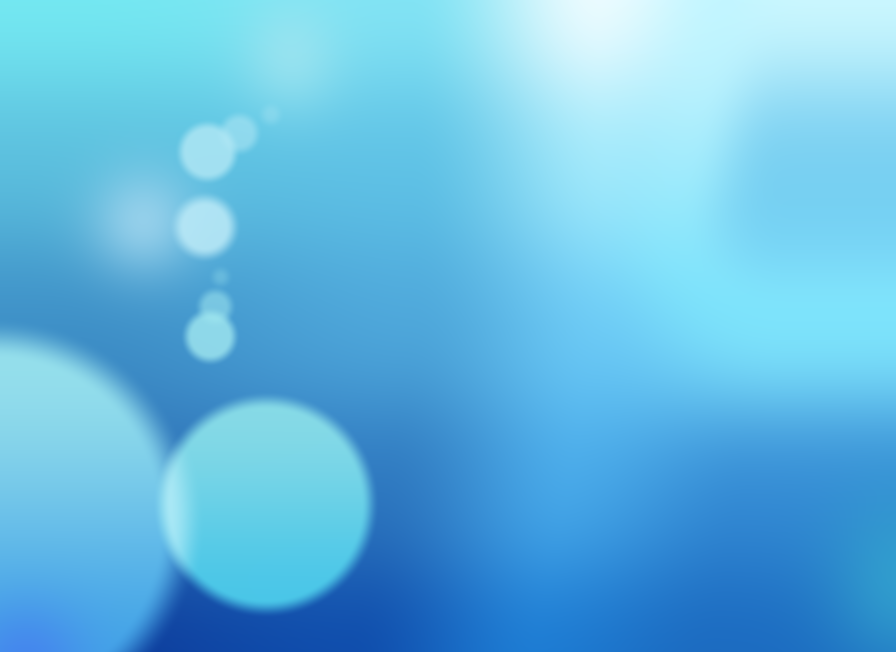
Reproduce this background procedurally as a Shadertoy shader.

```glsl
#define ROW_BLUR 0.16
#define SWOOSH_STRENGTH 0.72
#define SWOOSH_OUTER 0.11
#define SWOOSH_INNER 0.07
#define BEAD_SOFTNESS 0.009
#define DISC_SOFTNESS 0.014
#define LENS_STRENGTH 0.72

// Five colours spaced evenly from top to bottom, blended by soft weights
vec3 ramp(float y, vec3 top, vec3 high, vec3 middle, vec3 low, vec3 bottom) {
    vec3 stops[5] = vec3[5](bottom, low, middle, high, top);
    vec3 sum = vec3(0.0);
    float total = 0.0;
    for (int i = 0; i < 5; i++) {
        float d = (y - float(i) * 0.25) / ROW_BLUR;
        float w = exp(-d * d);
        sum += w * stops[i];
        total += w;
    }
    return sum / total;
}

float disc(vec2 p, vec2 centre, float radius, float softness) {
    return 1.0 - smoothstep(-softness, softness, length(p - centre) - radius);
}

float haze(vec2 p, vec2 centre, vec2 size) {
    vec2 q = (p - centre) / size;
    return exp(-dot(q, q));
}

// Vertical ramps joined from left to right
vec3 backdrop(vec2 p) {
    vec3 left = ramp(p.y, vec3(0.46, 0.92, 0.95), vec3(0.36, 0.75, 0.87),
        vec3(0.24, 0.56, 0.78), vec3(0.18, 0.44, 0.71), vec3(0.04, 0.20, 0.58));
    vec3 centre = ramp(p.y, vec3(0.52, 0.90, 0.96), vec3(0.37, 0.76, 0.90),
        vec3(0.31, 0.66, 0.86), vec3(0.18, 0.47, 0.75), vec3(0.05, 0.29, 0.67));
    vec3 ridge = ramp(p.y, vec3(0.95, 0.99, 1.00), vec3(0.62, 0.91, 0.98),
        vec3(0.42, 0.79, 0.96), vec3(0.28, 0.66, 0.91), vec3(0.10, 0.47, 0.82));
    vec3 right = ramp(p.y, vec3(0.82, 0.98, 1.00), vec3(0.45, 0.80, 0.94),
        vec3(0.48, 0.86, 0.98), vec3(0.20, 0.54, 0.83), vec3(0.10, 0.41, 0.75));
    float x = p.x + 0.2 * max(0.5 - p.y, 0.0);
    vec3 col = mix(left, centre, smoothstep(0.1, 0.65, x));
    col = mix(col, ridge, smoothstep(0.63, 0.93, x));
    return mix(col, right, smoothstep(0.91, 1.2, x));
}

// Curved light hugging the outside of a rounded corner
float swoosh(vec2 p) {
    float bend = 0.16;
    vec2 corner = vec2(1.05 + 0.2 * max(p.y - 0.6, 0.0), 0.54);
    vec2 q = corner + bend - p;
    float d = length(max(q, 0.0)) + min(max(q.x, q.y), 0.0) - bend - 0.02;
    float w = d > 0.0 ? SWOOSH_OUTER : SWOOSH_INNER;
    return exp(-d * d / (w * w));
}

// Three shrinking beads along a short line
vec3 beads(vec3 col, vec2 p, vec2 start, vec2 end, float radius, vec3 tint) {
    for (int i = 2; i >= 0; i--) {
        float t = float(i) * 0.5;
        float r = radius * mix(1.0, 0.3, t);
        float alpha = mix(0.8, 0.3, t);
        col = mix(col, tint, alpha * disc(p, mix(start, end, t), r, BEAD_SOFTNESS));
    }
    return col;
}

void mainImage(out vec4 fragColor, in vec2 fragCoord) {
    vec2 p = fragCoord / iResolution.y;
    p.x *= 1.3764 * iResolution.y / iResolution.x;
    vec3 col = backdrop(p);

    // Light sweep and corner glow
    vec3 sweepTint = mix(vec3(0.50, 0.91, 0.99), vec3(0.74, 0.96, 1.0),
        smoothstep(0.5, 0.9, p.y));
    col = mix(col, sweepTint, SWOOSH_STRENGTH * swoosh(p));
    col = mix(col, vec3(0.20, 0.65, 0.81), 0.8 * haze(p, vec2(1.39, 0.11), vec2(0.12, 0.14)));

    // Distant hazes
    col = mix(col, vec3(0.66, 0.85, 0.94), 0.75 * haze(p, vec2(0.22, 0.66), vec2(0.08)));
    col = mix(col, vec3(0.65, 0.90, 0.94), 0.65 * haze(p, vec2(0.448, 0.914), vec2(0.075, 0.085)));

    // Bead chains and a lone bead
    col = beads(col, p, vec2(0.319, 0.767), vec2(0.416, 0.824), 0.042, vec3(0.70, 0.91, 0.96));
    col = beads(col, p, vec2(0.323, 0.484), vec2(0.339, 0.575), 0.037, vec3(0.63, 0.91, 0.94));
    col = mix(col, vec3(0.74, 0.92, 0.97), 0.85 * disc(p, vec2(0.315, 0.652), 0.044, 0.012));

    // Large discs and the bright lens where they overlap
    float large = disc(p, vec2(-0.01, 0.194), 0.287, 0.032);
    float medium = disc(p, vec2(0.409, 0.226), 0.160, DISC_SOFTNESS);
    vec3 largeTint = mix(vec3(0.27, 0.66, 0.92), vec3(0.60, 0.89, 0.93),
        smoothstep(-0.04, 0.46, p.y));
    largeTint = mix(largeTint, vec3(0.28, 0.54, 0.95), haze(p, vec2(0.04, -0.02), vec2(0.09)));
    vec3 mediumTint = mix(vec3(0.30, 0.80, 0.92), vec3(0.54, 0.87, 0.91),
        smoothstep(0.07, 0.38, p.y));
    col = mix(col, largeTint, 0.95 * large);
    col = mix(col, mediumTint, 0.95 * medium);
    float lens = medium * (1.0 - smoothstep(0.27, 0.325, length(p - vec2(-0.01, 0.194))));
    col = mix(col, vec3(0.76, 0.94, 0.98), LENS_STRENGTH * lens);

    fragColor = vec4(clamp(col, 0.0, 1.0), 1.0);
}
```
